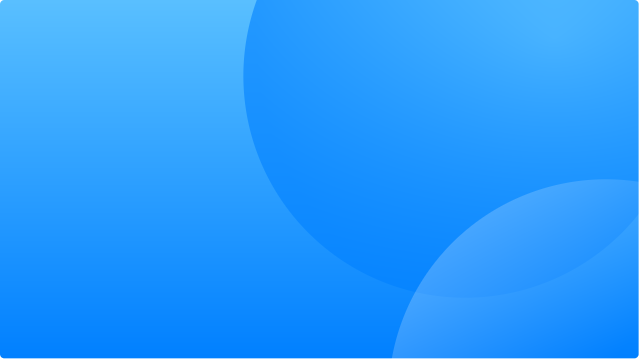
Reproduce this background procedurally as a Shadertoy shader.

```glsl
// A rounded blue card with a vertical gradient and two large translucent discs.

// Lengths are in canvas heights, with the origin at the lower left.
const vec3 PAGE_WHITE = vec3(1.0);
const vec3 SKY_TOP    = vec3(0.35, 0.75, 1.0);
const vec3 DEEP_BLUE  = vec3(0.0, 0.50, 1.0);

const vec2  CARD_CENTER = vec2(0.887, 0.5023);
const vec2  CARD_HALF   = vec2(0.887, 0.4977);
const float CARD_CORNER = 0.012;

const vec2  SHADE_CENTER = vec2(1.292, 0.789);
const float SHADE_RADIUS = 0.616;
const vec2  GLOW_CENTER  = vec2(1.54, 0.896);
const float GLOW_REACH   = 0.83;
const vec2  SHADE_ALPHA  = vec2(0.10, 0.60); // at the glow, far from it

const vec2  SHEEN_CENTER = vec2(1.683, -0.102);
const float SHEEN_RADIUS = 0.604;
const vec2  SHEEN_DIR    = vec2(0.751, -0.660);
const vec2  SHEEN_RANGE  = vec2(0.73, 1.28); // start and end along SHEEN_DIR
const float SHEEN_ALPHA  = 0.22;

float roundedBox(vec2 p, vec2 halfSize, float corner) {
    vec2 q = abs(p) - halfSize + corner;
    return length(max(q, 0.0)) + min(max(q.x, q.y), 0.0) - corner;
}

// Antialiased coverage of a signed distance, one pixel wide.
float coverage(float dist) {
    return clamp(0.5 - dist * iResolution.y, 0.0, 1.0);
}

float disc(vec2 p, vec2 center, float radius) {
    return coverage(length(p - center) - radius);
}

// Linear ramp from 0 at range.x to 1 at range.y.
float ramp(vec2 range, float x) {
    return clamp((x - range.x) / (range.y - range.x), 0.0, 1.0);
}

void mainImage(out vec4 fragColor, in vec2 fragCoord) {
    vec2 p = fragCoord / iResolution.y;

    // Vertical gradient
    vec3 color = mix(DEEP_BLUE, SKY_TOP, clamp(p.y, 0.0, 1.0));

    // Large deep-blue disc, clearing toward the glow
    float fromGlow = ramp(vec2(0.0, GLOW_REACH), length(p - GLOW_CENTER));
    float shade = mix(SHADE_ALPHA.x, SHADE_ALPHA.y, fromGlow);
    color = mix(color, DEEP_BLUE, shade * disc(p, SHADE_CENTER, SHADE_RADIUS));

    // Lower white disc, fading toward the corner
    float sheen = SHEEN_ALPHA * (1.0 - ramp(SHEEN_RANGE, dot(p, SHEEN_DIR)));
    color = mix(color, vec3(1.0), sheen * disc(p, SHEEN_CENTER, SHEEN_RADIUS));

    // Rounded card on the page
    float card = coverage(roundedBox(p - CARD_CENTER, CARD_HALF, CARD_CORNER));
    fragColor = vec4(mix(PAGE_WHITE, color, card), 1.0);
}
```
